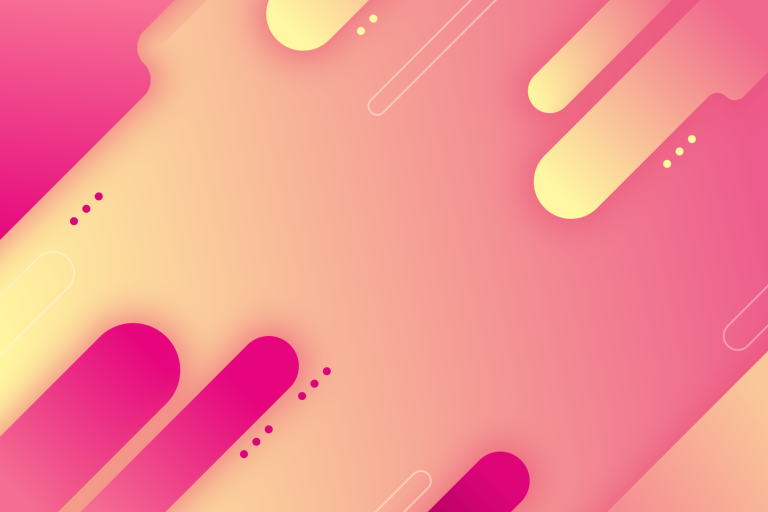
Write a Shadertoy shader that draws this background.

```glsl
// Diagonal rounded bars, outlines and dots over a cream-to-rose gradient
#define CREAM vec3(1.0, 0.97, 0.63)
#define PEACH vec3(0.98, 0.78, 0.60)
#define CORAL vec3(0.96, 0.55, 0.57)
#define ROSE vec3(0.94, 0.41, 0.55)
#define DEEP_ROSE vec3(0.93, 0.36, 0.55)
#define MAGENTA vec3(0.90, 0.02, 0.49)
#define PLUM vec3(0.70, 0.0, 0.38)
#define SHADOW vec3(0.92, 0.31, 0.46)
#define SHADOW_GAIN 0.42
#define SHADOW_WIDTH 0.042
#define STROKE 0.0018
#define DOT_RADIUS 0.0078

// Diagonal frame: x runs up-right, y runs down-right
vec2 diagonal(vec2 p) {
    return vec2(p.x + p.y, p.x - p.y) * 0.70711;
}

// Half-infinite bar with a round end; side = 1 runs up-right, -1 down-left
float bar(vec2 p, vec2 end, float radius, float side) {
    vec2 q = diagonal(p - end);
    return length(vec2(min(q.x * side, 0.0), q.y)) - radius;
}

// Progress along a bar, measured from its end
float along(vec2 p, vec2 end, float side, float start, float span) {
    return clamp((diagonal(p - end).x * side - start) / span, 0.0, 1.0);
}

float roundedCorner(vec2 q, float radius) {
    return min(max(q.x, q.y), 0.0) + length(max(q, 0.0)) - radius;
}

// Edge that shifts sideways through an S-bend of two arcs
float steppedEdge(vec2 q, float radius) {
    float flip = q.y > 0.0 ? 1.0 : -1.0;
    return flip * roundedCorner(q * flip + vec2(radius, 0.0), radius);
}

float coverage(float d) {
    float px = 0.75 / iResolution.y;
    return 1.0 - smoothstep(-px, px, d);
}

void paintShape(inout vec3 col, float d, vec3 fill) {
    float falloff = max(d, 0.0) / SHADOW_WIDTH;
    col = mix(col, SHADOW, SHADOW_GAIN * exp(-falloff * (0.7 + 0.5 * falloff)));
    col = mix(col, fill, coverage(d));
}

void paintOutline(inout vec3 col, float d, float opacity) {
    col = mix(col, vec3(1.0, 0.95, 0.88), opacity * coverage(abs(d) - STROKE));
}

void paintDots(inout vec3 col, vec2 p, vec2 first, int count, vec3 fill) {
    for (int i = 0; i < count; i++) {
        vec2 center = first + 0.0242 * float(i);
        col = mix(col, fill, coverage(length(p - center) - DOT_RADIUS));
    }
}

void mainImage(out vec4 fragColor, in vec2 fragCoord) {
    vec2 p = fragCoord / iResolution.xy * vec2(1.5, 1.0);

    // Backdrop
    float t = dot(p - vec2(0.0, 0.25), vec2(1.5, 0.32)) / 2.35;
    vec3 col = mix(CREAM, DEEP_ROSE, clamp(t, 0.0, 1.0));

    // Corner panels
    float panel = steppedEdge(diagonal(p - vec2(0.281, 0.876)), 0.045);
    t = clamp((p.y - 0.52 + 0.1 * p.x) / 0.5, 0.0, 1.0);
    paintShape(col, panel, mix(MAGENTA, ROSE + 0.03, t));
    t = clamp(dot(p - vec2(1.2, 0.0), vec2(2.3, 1.5)), 0.0, 1.0);
    paintShape(col, (1.1855 - p.x + p.y) * 0.70711, mix(CORAL, PEACH, t));

    // Cream bars falling from the top
    vec2 end = vec2(0.592, 0.973);
    paintShape(col, bar(p, end, 0.072, 1.0),
               mix(CREAM, ROSE, along(p, end, 1.0, -0.04, 0.5)));
    end = vec2(1.074, 0.822);
    paintShape(col, bar(p, end, 0.043, 1.0),
               mix(CREAM, ROSE, along(p, end, 1.0, -0.03, 0.36)));

    // Large bar that widens through a step
    end = vec2(1.115, 0.645);
    vec2 q = diagonal(p - vec2(1.418, 0.8115));
    float widening = steppedEdge(vec2(-q.x, q.y), 0.0244);
    widening = max(widening, max(-q.x, -q.y) - 0.05);
    paintShape(col, min(bar(p, end, 0.0725, 1.0), widening),
               mix(CREAM, ROSE, along(p, end, 1.0, -0.03, 0.48)));

    // Magenta bars rising from the bottom
    end = vec2(0.260, 0.277);
    paintShape(col, bar(p, end, 0.092, -1.0),
               mix(MAGENTA, ROSE + 0.02, along(p, end, -1.0, -0.05, 0.38)));
    end = vec2(0.525, 0.285);
    paintShape(col, bar(p, end, 0.0587, -1.0),
               mix(MAGENTA, ROSE + 0.02, along(p, end, -1.0, 0.07, 0.37)));
    end = vec2(0.977, 0.0605);
    paintShape(col, bar(p, end, 0.0575, -1.0),
               mix(MAGENTA * 0.97, PLUM, along(p, end, -1.0, 0.0, 0.17)));

    // Pale outlines
    paintOutline(col, bar(p, vec2(0.737, 0.793), 0.0172, 1.0), 0.5);
    paintOutline(col, bar(p, vec2(1.441, 0.344), 0.0275, 1.0), 0.4);
    paintOutline(col, bar(p, vec2(0.1035, 0.467), 0.041, -1.0), 0.55);
    paintOutline(col, bar(p, vec2(0.822, 0.0605), 0.0195, -1.0), 0.5);

    // Dot rows
    paintDots(col, p, vec2(0.705, 0.9395), 2, CREAM);
    paintDots(col, p, vec2(1.303, 0.680), 3, CREAM);
    paintDots(col, p, vec2(0.1445, 0.568), 3, MAGENTA * 0.95);
    paintDots(col, p, vec2(0.590, 0.2265), 3, MAGENTA * 0.95);
    paintDots(col, p, vec2(0.4765, 0.113), 3, MAGENTA * 0.95);

    fragColor = vec4(col, 1.0);
}
```
